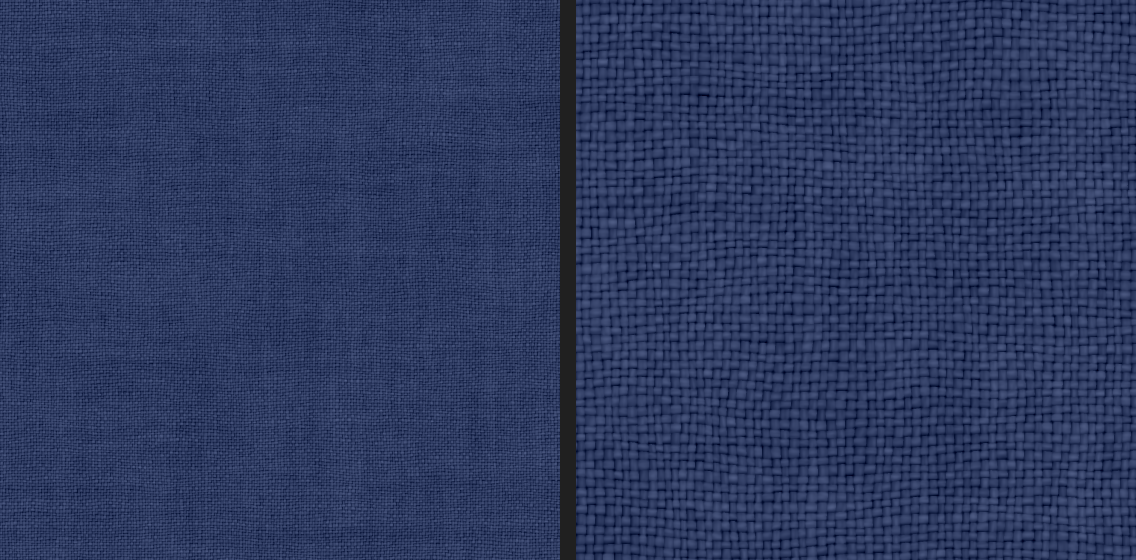
Left: the whole. Right: its middle third, enlarged.
A Shadertoy shader for this texture:

```glsl
// Navy linen: a fine plain weave with uneven threads, slubs and small dark gaps.

float hash(vec2 p) {
    vec3 q = fract(p.xyx * vec3(0.1031, 0.1030, 0.0973));
    q += dot(q, q.yzx + 33.33);
    return fract((q.x + q.y) * q.z);
}

// Dot product of a random unit gradient with the offset from its corner
float cornerSlope(vec2 corner, vec2 offset) {
    float angle = 6.2832 * hash(corner);
    return dot(vec2(cos(angle), sin(angle)), offset);
}

float gradientNoise(vec2 p) {
    vec2 i = floor(p), f = fract(p);
    vec2 u = f * f * f * (f * (f * 6.0 - 15.0) + 10.0);
    vec2 e = vec2(1.0, 0.0);
    float low = mix(cornerSlope(i, f), cornerSlope(i + e.xy, f - e.xy), u.x);
    float high = mix(cornerSlope(i + e.yx, f - e.yx), cornerSlope(i + 1.0, f - 1.0), u.x);
    return mix(low, high, u.y);
}

// Light on one thread: x runs along it, y is its index
float threadTone(float along, float index, float seed) {
    float streak = gradientNoise(vec2(along * 0.045 + seed, index * 1.37 + 0.5));
    float slub = smoothstep(0.36, 0.6, gradientNoise(vec2(along * 0.07 + seed, index * 2.61 + 40.5)));
    return 0.18 * streak + 0.2 * slub + 0.09 * (hash(vec2(index, seed)) - 0.5);
}

float weave(vec2 uv) {
    // Thread coordinates, bent by slow drift and uneven spacing
    vec2 p = uv * vec2(190.0, 184.0) + 60.0;
    p.x += 1.2 * gradientNoise(uv * vec2(9.0, 4.0) + 7.0);
    p.y += 1.3 * gradientNoise(uv * vec2(6.0, 9.0) + 31.0);
    p += 0.5 * vec2(gradientNoise(p * vec2(0.43, 0.12) + 90.0),
                    gradientNoise(p * vec2(0.12, 0.43) + 150.0));

    vec2 cell = floor(p);
    vec2 c = 2.0 * fract(p) - 1.0;
    bool warpOver = mod(cell.x + cell.y, 2.0) < 0.5;

    // Put the upper thread along x, then round it and sink its ends
    vec2 local = warpOver ? c.yx : c;
    vec2 run = warpOver ? p.yx : p;
    float index = warpOver ? cell.x : cell.y;
    float seed = warpOver ? 17.0 : 83.0;
    float width = 1.0 + 0.4 * gradientNoise(vec2(run.x * 0.2 + seed, index * 1.71 + 0.5));
    float across = (local.y - 0.18) / width;
    float crown = 1.0 - (warpOver ? 0.55 : 0.72) * across * across;
    float dip = 1.0 - 0.34 * local.x * local.x;

    // Gaps of uneven size open where four crossings meet
    float gapSize = 1.0 + 1.4 * gradientNoise(p * 0.37 + 210.0);
    float gap = 0.38 * gapSize * smoothstep(0.35, 0.9, abs(c.x * c.y));

    // Each crossing differs, the warp lies lower, and fibres follow the thread
    float crossing = 0.2 * (hash(cell + 300.0) - 0.5) - (warpOver ? 0.13 : 0.0);
    float fibre = gradientNoise(run * vec2(0.9, 2.6) + seed);
    return crown * dip - gap + crossing + threadTone(run.x, index, seed) + 0.3 * fibre;
}

void mainImage(out vec4 fragColor, in vec2 fragCoord) {
    // Average nine samples per pixel to smooth the threads
    float light = 0.0;
    for (int k = 0; k < 9; k++) {
        vec2 offset = (vec2(k % 3, k / 3) - 1.0) / 3.0;
        light += weave((fragCoord + offset) / iResolution.y) / 9.0;
    }

    // Soft mottling and faint bands along both thread directions
    vec2 uv = fragCoord / iResolution.y;
    float mottle = 0.016 * gradientNoise(uv * 7.0 + 3.0)
                 + 0.019 * gradientNoise(uv * vec2(28.0, 2.5) + 11.0)
                 + 0.019 * gradientNoise(uv * vec2(2.5, 34.0) + 23.0);

    float tone = 0.185 * (light - 0.58) + mottle;
    vec3 navy = vec3(0.177, 0.227, 0.376);
    fragColor = vec4(navy + tone * vec3(1.0, 1.02, 1.08), 1.0);
}
```
